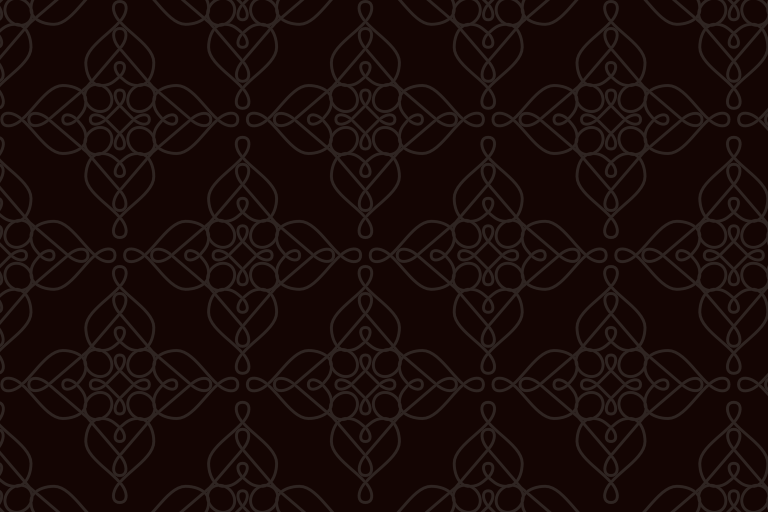
Write a WebGL 1 fragment shader that draws this pattern.

```glsl
precision highp float;

uniform vec2 u_resolution;

const float CANVAS_WIDTH = 768.0;
const vec2 PERIOD = vec2(245.6, 265.0);
const vec2 FIRST_CENTER = vec2(119.8, 119.5);
const vec2 SECOND_CENTER = vec2(242.6, 255.3);
const float HALF_STROKE = 1.45;
const vec3 GROUND = vec3(0.08, 0.02, 0.01);
const vec3 LINE = vec3(0.184, 0.144, 0.134);

float segmentDistance(vec2 p, vec2 a, vec2 b) {
  vec2 ab = b - a;
  float t = clamp(dot(p - a, ab) / dot(ab, ab), 0.0, 1.0);
  return length(p - a - ab * t);
}

vec2 cubicPoint(vec2 a, vec2 b, vec2 c, vec2 d, float t) {
  float s = 1.0 - t;
  return s * s * s * a + 3.0 * s * s * t * b + 3.0 * s * t * t * c + t * t * t * d;
}

float cubicDistance(vec2 p, vec2 a, vec2 b, vec2 c, vec2 d) {
  float nearest = 1e4;
  vec2 previous = a;
  for (int i = 1; i <= 12; i++) {
    vec2 next = cubicPoint(a, b, c, d, float(i) / 12.0);
    nearest = min(nearest, segmentDistance(p, previous, next));
    previous = next;
  }
  return nearest;
}

// Upper half of a teardrop lying on the x axis
float dropDistance(vec2 p, float tip, float end, float halfWidth) {
  vec2 shoulder = vec2(mix(tip, end, 0.4), 1.2 * halfWidth);
  return cubicDistance(p, vec2(tip, 0.0), shoulder,
                       vec2(end, 1.4 * halfWidth), vec2(end, 0.0));
}

// First-order distance to an ellipse outline
float ellipseDistance(vec2 p, vec2 radii) {
  float k = length(p / radii);
  float slope = length(p / (radii * radii));
  return abs(k * (k - 1.0)) / max(slope, 1e-4);
}

float heartDistance(vec2 p) {
  vec2 crown = vec2(57.0, 34.0);
  vec2 inner = vec2(34.0, 18.0);
  float side = cubicDistance(p, vec2(98.0, 0.0), vec2(85.0, 11.0), vec2(72.0, 34.0), crown);
  float lobe = cubicDistance(p, crown, vec2(45.0, 34.0), vec2(33.0, 28.0), inner);
  float notch = cubicDistance(p, inner, vec2(34.0, 9.0), vec2(39.0, 5.0), vec2(43.0, 0.0));
  return min(side, min(lobe, notch));
}

float motifDistance(vec2 p) {
  // Eightfold mirror symmetry
  p = abs(p);
  p = vec2(max(p.x, p.y), min(p.x, p.y));
  float d = heartDistance(p);

  // Loops along the arm
  d = min(d, dropDistance(p, 98.0, 118.0, 6.5));
  d = min(d, dropDistance(p, 71.0, 91.0, 6.3));
  d = min(d, dropDistance(p, 43.0, 57.0, 4.8));
  d = min(d, dropDistance(p, 14.0, 29.5, 4.8));

  // Inner chevron and central diamond
  d = min(d, segmentDistance(p, vec2(71.0, 0.0), vec2(33.0, 32.5)));
  d = min(d, segmentDistance(p, vec2(14.0, 0.0), vec2(7.0)));

  // Diagonal rings
  vec2 q = p - 21.5;
  vec2 diagonal = vec2(q.x + q.y, q.x - q.y) * 0.7071;
  return min(d, ellipseDistance(diagonal, vec2(14.5, 12.5)));
}

vec2 repeatAround(vec2 p, vec2 center) {
  return (fract((p - center) / PERIOD + 0.5) - 0.5) * PERIOD;
}

void main() {
  float scale = CANVAS_WIDTH / u_resolution.x;
  vec2 p = vec2(gl_FragCoord.x, u_resolution.y - gl_FragCoord.y) * scale;

  // Two interleaved lattices
  float d = min(motifDistance(repeatAround(p, FIRST_CENTER)),
                motifDistance(repeatAround(p, SECOND_CENTER)));

  float softness = 0.65 * scale;
  float ink = 1.0 - smoothstep(HALF_STROKE - softness, HALF_STROKE + softness, d);
  gl_FragColor = vec4(mix(GROUND, LINE, ink), 1.0);
}
```
